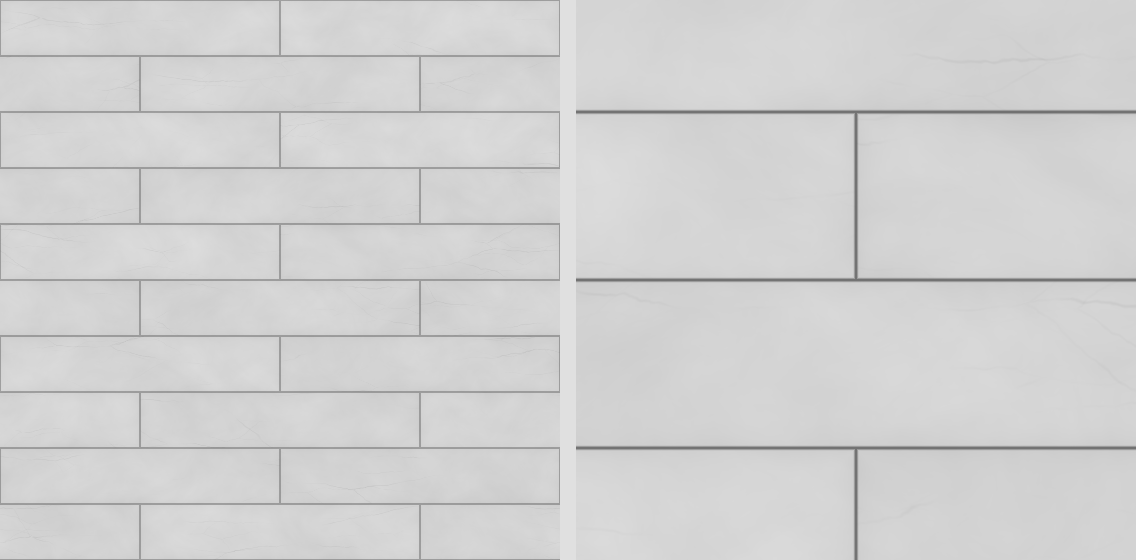
Left, the full canvas; right, a detail of the centre.
A three.js fragment shader for this texture:

```glsl
// Pale grey stone planks in a half-offset running bond, two across and ten down.
// Each plank gets its own tone, cloudy mottling from layered warped sines,
// and sparse hairline veins along the borders of stretched cellular noise.
varying vec2 vUv;

const vec2 PLANKS = vec2(2.0, 10.0);
const vec3 STONE = vec3(0.836);
const vec3 JOINT = vec3(0.32);
const float JOINT_HALF_WIDTH = 0.00072;
const float JOINT_BLUR = 0.0018;

vec2 hash2(vec2 p) {
  vec2 q = vec2(dot(p, vec2(127.1, 311.7)), dot(p, vec2(269.5, 183.3)));
  return fract(sin(q) * 43758.55);
}

// Layered sines, each octave turned and bent by the last; about -1 to 1.
float clouds(vec2 p) {
  mat2 turn = mat2(0.8, 0.6, -0.6, 0.8);
  float sum = 0.0;
  float amplitude = 0.5;
  for (int i = 0; i < 6; i++) {
    p += 0.7 * sin(p.yx * 0.8 + float(i) * 1.7);
    sum += amplitude * sin(p.x) * cos(p.y);
    p = turn * p * 1.75 + 2.3;
    amplitude *= 0.6;
  }
  return sum;
}

// Cell border strength: thin lines, faded where they run upright.
float cellVeins(vec2 p, vec2 scale, float width) {
  vec2 g = p * scale;
  vec2 cell = floor(g);
  vec2 nearest = vec2(8.0);
  vec2 second = vec2(8.0);
  for (int y = -1; y <= 1; y++) {
    for (int x = -1; x <= 1; x++) {
      vec2 id = cell + vec2(float(x), float(y));
      vec2 r = id + hash2(id) - g;
      if (dot(r, r) < dot(nearest, nearest)) {
        second = nearest;
        nearest = r;
      } else if (dot(r, r) < dot(second, second)) {
        second = r;
      }
    }
  }
  vec2 normal = normalize(second - nearest);
  vec2 slope = normal * scale;
  float dist = dot(0.5 * (nearest + second), normal) / length(slope);
  float level = abs(slope.y) / length(slope);
  return (1.0 - smoothstep(0.0, width, dist)) * smoothstep(0.3, 0.9, level);
}

// Distance to the nearest plank edge, in canvas units.
float edgeDistance(vec2 local, vec2 count) {
  vec2 d = min(local, 1.0 - local) / count;
  return min(d.x, d.y);
}

// Share of a blur window around dist that a line of the given half width fills.
float lineCoverage(float dist, float halfWidth, float blur) {
  float low = max(dist - 0.5 * blur, -halfWidth);
  float high = min(dist + 0.5 * blur, halfWidth);
  return max(high - low, 0.0) / blur;
}

// Brightness offset of the stone surface.
float stoneShade(vec2 p, vec2 seed) {
  vec2 q = p + seed * 19.0;
  float broad = clouds(q * vec2(16.0, 22.0));
  float mottle = clouds(q * vec2(46.0, 52.0) + 4.0);
  float streaks = clouds(q * vec2(35.0, 120.0) + 9.0);
  return 0.019 * broad + 0.011 * mottle + 0.002 * streaks + 0.018 * (seed.x - 0.5);
}

// Faint veins: long ones in broad patches, short ones only at patch centres.
float veins(vec2 p, vec2 seed) {
  vec2 q = p + seed * 11.0;
  q += 0.006 * vec2(clouds(q * 37.0), clouds(q * 31.0 + 5.0));
  float patches = smoothstep(-0.1, 0.55, clouds(q * vec2(11.0, 23.0) + 7.0));
  float large = cellVeins(q, vec2(3.6, 16.0), 0.0015);
  float small = cellVeins(q + 3.0, vec2(11.0, 32.0), 0.0013);
  return patches * (0.034 * large + 0.016 * small * patches);
}

void main() {
  // Running bond: rows 0, 2, 4... from the bottom slide by half a plank.
  vec2 grid = vUv * PLANKS;
  float row = floor(grid.y);
  grid.x += 0.5 * (1.0 - mod(row, 2.0));
  vec2 id = vec2(mod(floor(grid.x), PLANKS.x), row);
  vec2 local = fract(grid);
  vec2 seed = hash2(id + 3.0);

  // Stone surface, slightly darker toward the plank edges.
  vec2 p = local / PLANKS;
  float edge = edgeDistance(local, PLANKS);
  vec3 color = STONE + stoneShade(p, seed) - veins(p, seed);
  color -= 0.026 * exp(-edge / 0.008);

  // Thin dark joints.
  float joint = lineCoverage(edge, JOINT_HALF_WIDTH, JOINT_BLUR);
  gl_FragColor = vec4(mix(color, JOINT, joint), 1.0);
}
```
